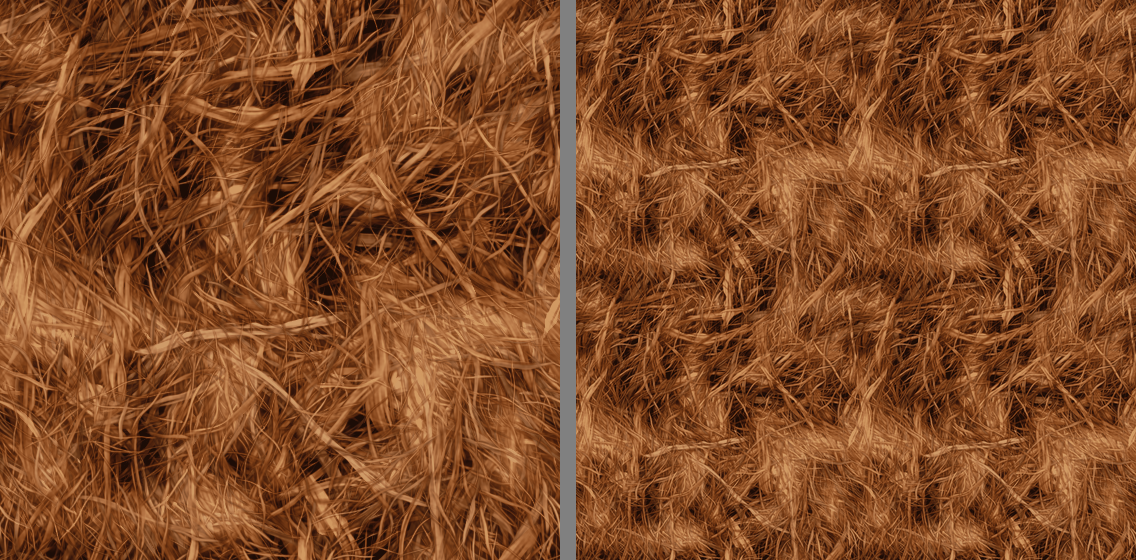
Left, the tile; right, the same tile 2 across and 2 down.
Reproduce this texture procedurally as a three.js fragment shader.

```glsl
varying vec2 vUv;

vec4 hash4(vec3 p) {
  vec4 q = fract(p.xyzx * vec4(.1031, .1030, .0973, .1099));
  q += dot(q, q.wzxy + 33.33);
  return fract((q.xxyz + q.yzzw) * q.zywx);
}

// Value noise that wraps after a whole number of cells
float noise(vec2 p, float period) {
  vec2 i = floor(p), f = fract(p);
  f = f * f * (3. - 2. * f);
  vec2 lo = mod(i, period), hi = mod(i + 1., period);
  float bottom = mix(hash4(vec3(lo, 7.)).x, hash4(vec3(hi.x, lo.y, 7.)).x, f.x);
  float top = mix(hash4(vec3(lo.x, hi.y, 7.)).x, hash4(vec3(hi, 7.)).x, f.x);
  return mix(bottom, top, f.y);
}

// Lays bent, tapering fibres over look, which holds tone and greyness
void addFibres(inout vec2 look, vec2 uv, float cells, float thickness, float lift, float seed) {
  vec2 home = floor(uv * cells), sum = vec2(0.);
  float total = 0., gap = 1., shadow = 0.;
  for (int y = -1; y <= 1; y++)
  for (int x = -1; x <= 1; x++) {
    vec2 id = home + vec2(float(x), float(y));
    vec2 wrapped = mod(id, cells);
    float flow = 1.3 + 3.2 * (noise(wrapped / cells * 5., 5.) - .5);
    for (int k = 0; k < 4; k++) {
      vec4 a = hash4(vec3(wrapped, seed + float(k)));
      vec4 b = hash4(vec3(wrapped, seed + float(k) + 151.));
      float angle = flow + 1.7 * (a.z - .5);
      vec2 along = vec2(cos(angle), sin(angle));
      vec2 p = (uv * cells - id - a.xy) / cells;
      p = vec2(dot(p, along), dot(p, vec2(-along.y, along.x)));

      // Bend, wiggle and ragged width
      float reach = (.5 + .42 * b.x) / cells;
      float t = p.x / reach;
      if (abs(t) > 1.) continue;
      p.y += reach * (.5 * (b.y - .5) * (t * t - .3) + .03 * sin(5. * t + 6.3 * b.z));
      float width = thickness * (.35 + 1.3 * b.w * b.w * b.w) * (1. - t * t * t * t);
      if (abs(p.y) > width * 2.5 + .006) continue;
      width *= .55 + .8 * noise(vec2(p.x * 45., b.z * 90. + sign(p.y) * 3.), 256.);

      // Threads inside the fibre and shade around it
      float grain = noise(vec2(p.x * 24., p.y * 260.) + 90. * a.xy, 256.);
      float ends = 1. - smoothstep(.6, 1., abs(t));
      float edge = abs(p.y) - width;
      float mask = (1. - smoothstep(-.0022, .0018, edge)) * ends;
      mask *= .4 + .55 * smoothstep(.1, .5, grain);
      shadow = max(shadow, ends * (1. - smoothstep(0., width * .8 + .003, edge)));

      float side = clamp(p.y / (width + .001), -1., 1.) * sign(along.x + .001);
      float tone = lift + .5 * (a.w - .5) + .65 * (grain - .5) + .08 * side;
      float weight = mask * exp2(9. * a.w);
      sum += weight * vec2(tone, smoothstep(.45, .95, b.z));
      total += weight;
      gap *= 1. - mask;
    }
  }
  look.x *= 1. - .3 * shadow;
  look = mix(look, sum / max(total, .0001), 1. - gap);
}

// Bark colours from deep gaps to pale fibre
vec3 barkColour(float tone) {
  float t = tone * 4.;
  vec3 c = mix(vec3(.11, .045, .02), vec3(.23, .09, .04), clamp(t + 1., 0., 1.));
  c = mix(c, vec3(.36, .16, .05), clamp(t, 0., 1.));
  c = mix(c, vec3(.50, .25, .09), clamp(t - 1., 0., 1.));
  c = mix(c, vec3(.62, .36, .18), clamp(t - 2., 0., 1.));
  c = mix(c, vec3(.73, .48, .29), clamp(t - 3., 0., 1.));
  return mix(c, vec3(.82, .60, .38), clamp(t - 4., 0., 1.));
}

void main() {
  vec2 uv = fract(vUv);
  float pockets = .4 * noise(uv * 5., 5.) + .6 * noise(uv * 12. + 3., 12.) - .5;
  vec2 look = vec2(.12 + .3 * (noise(uv * 90., 90.) - .5), .3);

  // Buried litter
  addFibres(look, uv, 15., .0035, .42, 1.);
  addFibres(look, uv, 7., .014, .46, 11.);
  addFibres(look, uv, 13., .004, .52, 21.);
  look.x += 1.1 * pockets - .02;

  // Frayed straps with finer strands between them
  addFibres(look, uv, 11., .004, .56, 31.);
  addFibres(look, uv, 5., .019, .62, 41.);
  addFibres(look, uv, 16., .003, .60, 51.);
  look.x += .7 * pockets;
  addFibres(look, uv, 10., .0035, .64, 61.);
  addFibres(look, uv, 4., .014, .74, 71.);
  addFibres(look, uv, 12., .0026, .68, 81.);

  float speckle = noise(uv * 200., 200.) - .5;
  float tone = look.x + .45 * pockets + .1 * speckle;
  tone = .57 + 1.2 * (tone - .5);
  vec3 colour = barkColour(tone);
  float grey = look.y * (1. - .8 * smoothstep(.6, .95, tone));
  colour *= mix(vec3(1.), vec3(.95, 1.08, 1.4), grey);
  gl_FragColor = vec4(colour, 1.);
}
```
